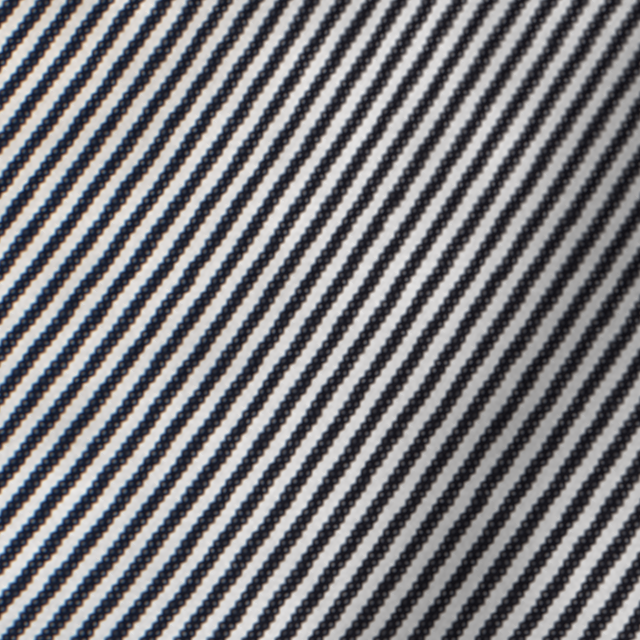
A Shadertoy shader for this texture:

```glsl
// Knitted cloth with curved diagonal pinstripes, looped yarn and a soft fold.

const float TAU = 6.2831853;
const vec2 STRIPE_RATE = vec2(18.7, -15.2); // stripes across and down
const float STRIPE_FAN = 2.6;               // turns the stripes over the cloth
const float STRIPE_BEND = 0.12;             // steepens them near the middle
const vec2 STRIPE_ANCHOR = vec2(0.602, 0.667);
const vec2 ALONG = vec2(0.56, 0.83);        // direction of the stripes
const float LOOPS = 68.0;                   // loops per canvas length
const float DARK_HALF = 0.245;              // half width, in stripe periods
const float TOOTH = 0.030;                  // depth of the scalloped edge
const float EDGE_SOFT = 0.105;
const float FRINGE = 0.026;                 // colour split at the left side
const float FOLD_WIDTH = 0.13;
const vec3 PALE = vec3(0.845, 0.84, 0.84);
const vec3 CREAM = vec3(0.85, 0.81, 0.77);
const vec3 CHARCOAL = vec3(0.10, 0.095, 0.12);
const vec3 NAVY = vec3(0.09, 0.11, 0.165);

float hash(vec2 p) {
    vec3 q = fract(vec3(p.xyx) * 0.1031);
    q += dot(q, q.yzx + 33.33);
    return fract((q.x + q.y) * q.z);
}

float noise(vec2 p) {
    vec2 i = floor(p), f = fract(p);
    f = f * f * (3.0 - 2.0 * f);
    return mix(mix(hash(i), hash(i + vec2(1, 0)), f.x),
               mix(hash(i + vec2(0, 1)), hash(i + vec2(1, 1)), f.x), f.y);
}

// Stripe count at a point; its whole-number steps are the repeats
float stripePhase(vec2 p) {
    return dot(p, STRIPE_RATE) + STRIPE_FAN * p.x * p.y
         + STRIPE_BEND * sin(TAU * (p.x - 0.5));
}

// Lightness of the knit: 0 is dark yarn, 1 is pale yarn
float knit(float phase, float along, float soft) {
    float across = fract(phase) - 0.5;
    float side = step(0.0, across);
    float dist = abs(across);
    float row = along + 0.5 * side;
    float beat = cos(TAU * (fract(row) - 0.5));

    // Scalloped border between the two yarns
    float edge = DARK_HALF + TOOTH * beat;
    float pale = smoothstep(edge - soft, edge + soft, dist);

    // Open eye in each dark loop
    float rnd = hash(vec2(floor(row), 2.0 * floor(phase) + side) + 200.0);
    vec2 loopPos = vec2((dist - 0.115) * 3.0, fract(row) - 0.5);
    float eye = smoothstep(0.42, 0.04, length(loopPos));
    float darkYarn = eye * mix(0.12, 0.36, rnd);

    // Gentle swelling of the pale loops
    float paleYarn = 0.97 - 0.03 * beat * smoothstep(0.5, 0.3, dist)
                   + 0.05 * (rnd - 0.5) * smoothstep(0.5, 0.4, dist);
    return mix(darkYarn, paleYarn, pale);
}

void mainImage(out vec4 fragColor, in vec2 fragCoord) {
    vec2 p = fragCoord / iResolution.xy;

    // Slightly uneven stitches
    vec2 wobble = vec2(noise(p * 38.0), noise(p * 38.0 + 91.0)) - 0.5;
    vec2 q = p + 0.0035 * wobble;
    float phase = stripePhase(q) - stripePhase(STRIPE_ANCHOR) + 0.5;
    float along = dot(q, ALONG) * LOOPS;

    // Focus falls off toward the upper right
    float blur = smoothstep(0.9, 1.9, p.x + p.y);
    float soft = max(EDGE_SOFT + 0.05 * blur, 18.0 / iResolution.y);

    // Colour split of the lens grows toward the left
    float left = smoothstep(0.65, 0.0, p.x);
    float split = FRINGE * mix(0.25, 1.0, left);
    vec3 weave = vec3(knit(phase + split, along, soft),
                      knit(phase, along, soft),
                      knit(phase - split, along, soft));
    vec3 darkYarn = mix(CHARCOAL, NAVY, left);
    vec3 paleYarn = mix(PALE, CREAM, 0.6 * left * p.y);
    vec3 color = mix(darkYarn, paleYarn, weave);

    // Shaded fold on the right and faint overall falloff
    float fold = dot(p - vec2(0.86, 0.42), vec2(0.90, -0.435)) / FOLD_WIDTH;
    float shade = 1.0 - 0.22 * exp(-fold * fold);
    shade *= 1.03 - 0.06 * smoothstep(0.4, 1.0, p.x);
    color *= shade;

    // Wear and fibre grain
    color *= 0.95 + 0.10 * noise(p * 9.0 + 17.0);
    color += 0.035 * (noise(p * 170.0) - 0.5);

    fragColor = vec4(clamp(color, 0.0, 1.0), 1.0);
}
```
